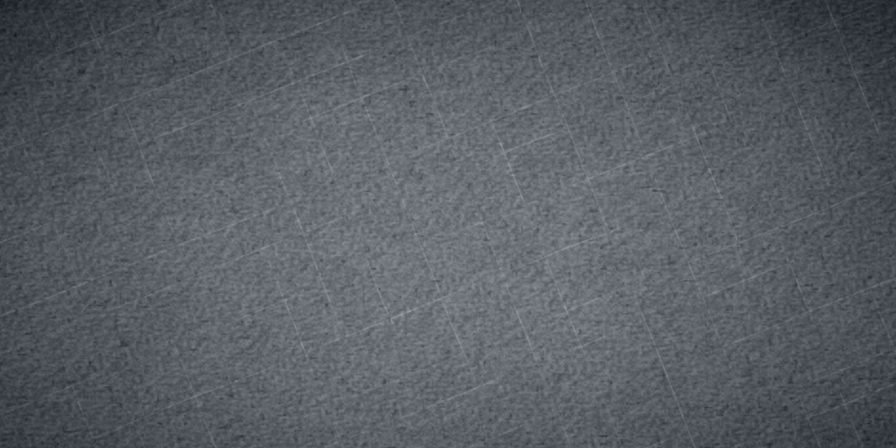
Write a Shadertoy shader that draws this texture.

```glsl
float hash(vec2 p) {
    vec3 q = fract(vec3(p.xyx) * 0.1031);
    q += dot(q, q.yzx + 33.33);
    return fract((q.x + q.y) * q.z);
}

float noise(vec2 p) {
    vec2 cell = floor(p);
    vec2 f = fract(p);
    f = f * f * (3.0 - 2.0 * f);
    return mix(mix(hash(cell), hash(cell + vec2(1, 0)), f.x),
               mix(hash(cell + vec2(0, 1)), hash(cell + vec2(1, 1)), f.x), f.y);
}

mat2 rotation(float angle) {
    float c = cos(angle), s = sin(angle);
    return mat2(c, -s, s, c);
}

// Faint parallel scratches across p.y, each with its own offset and breaks
float scratches(vec2 p, float spacing, float seed, float pixel) {
    float row = floor(p.y / spacing);
    float centre = (row + 0.3 + 0.4 * hash(vec2(row, seed))) * spacing;
    float wobble = 0.004 * (noise(vec2(p.x * 9.0, row + seed)) - 0.5);
    float dist = abs(p.y - centre - wobble);
    float line = 1.0 - smoothstep(0.0004, 0.002 + pixel * 0.7, dist);
    float breaks = smoothstep(0.2, 0.75, noise(vec2(p.x * 6.0 + seed, row * 7.3 + seed)));
    float wear = 0.3 + 0.7 * noise(vec2(p.x * 80.0, row + seed * 3.0));
    return line * breaks * wear;
}

// Fine leathery grain lit from the upper left, with small dark pits
float grain(vec2 p) {
    vec2 g = rotation(0.2) * p * vec2(125.0, 175.0);
    float fine = noise(p * 235.0 + 40.0) - 0.5;
    float bumps = noise(g) - 0.5;
    float relief = noise(g + vec2(-0.5, 0.6)) - noise(g + vec2(0.5, -0.6));
    float clumps = noise(p * vec2(22.0, 34.0)) - 0.5;
    float pits = smoothstep(0.8, 0.97, noise(p * vec2(85.0, 110.0) + 17.0));
    return 0.07 * fine + 0.06 * bumps + 0.065 * relief + 0.035 * clumps - 0.07 * pits;
}

void mainImage(out vec4 fragColor, in vec2 fragCoord) {
    vec2 uv = fragCoord / iResolution.xy;
    vec2 p = fragCoord / iResolution.y;
    float pixel = 1.0 / iResolution.y;

    // Soft vignette, brightest just below the middle
    vec2 q = (uv - vec2(0.5, 0.45)) * 2.0;
    float light = 0.438 - 0.155 * q.x * q.x - 0.11 * q.y * q.y;
    light += 0.025 * (noise(p * 4.0 + 5.0) - 0.5);

    // Tilted grid of scratches
    vec2 r = rotation(0.38) * p + 10.0;
    float marks = scratches(r, 0.115, 3.0, pixel);
    marks = max(marks, scratches(r.yx, 0.125, 11.0, pixel));

    float contrast = 0.6 + light;
    float tone = light + grain(p) * contrast + 0.095 * marks * contrast;
    vec3 slate = vec3(tone) + vec3(0.0, 0.019, 0.044);
    fragColor = vec4(clamp(slate, 0.0, 1.0), 1.0);
}
```
